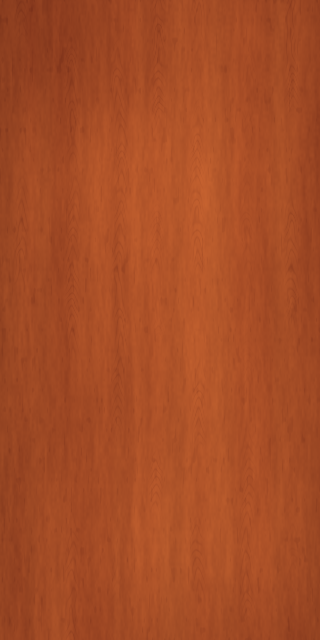
Write a Shadertoy shader that draws this texture.

```glsl
const vec3 DARK_CHERRY = vec3(0.58, 0.257, 0.129);
const vec3 LIGHT_CHERRY = vec3(0.69, 0.329, 0.161);
const vec3 GOLDEN_SHIFT = vec3(-0.002, 0.008, 0.003);

float hash(vec2 p) {
    return fract(sin(dot(p, vec2(127.1, 311.7))) * 43758.5453);
}

float noise(vec2 p) {
    vec2 cell = floor(p);
    vec2 f = fract(p);
    f = f * f * (3.0 - 2.0 * f);
    float low = mix(hash(cell), hash(cell + vec2(1.0, 0.0)), f.x);
    float high = mix(hash(cell + vec2(0.0, 1.0)), hash(cell + vec2(1.0, 1.0)), f.x);
    return mix(low, high, f.y);
}

// Noise centred on zero, stretched by a separate frequency per axis
float streaks(vec2 p, vec2 frequency, float seed) {
    return noise(p * frequency + seed * vec2(17.3, 9.1)) - 0.5;
}

// Thin nested arches running up the middle of irregular columns
float cathedral(vec2 p, float columns) {
    float x = p.x * columns;
    float id = floor(x);
    float centre = 0.5 + 0.3 * (hash(vec2(id, 4.0)) - 0.5);
    float dx = fract(x) - centre + 0.12 * streaks(p, vec2(1.0, 5.0), id);
    float height = p.y * 24.0 + 4.0 * noise(vec2(id * 7.0, p.y * 5.0));
    float phase = height + 13.0 * sqrt(dx * dx + 0.002) + 1.3 * noise(p * vec2(50.0, 20.0));
    float line = pow(0.5 + 0.5 * sin(6.2832 * phase), 4.0);
    float patches = smoothstep(0.35, 0.75, noise(vec2(id * 5.3, p.y * 4.0 + id)));
    return line * patches * smoothstep(0.2, 0.03, abs(dx));
}

// Broad sheen: brightest right of centre, dim at the sides and top left
float sheen(vec2 uv) {
    vec2 d = (uv - vec2(0.58, 0.5)) / vec2(0.5, 0.75);
    float glow = exp(-dot(d, d));
    float corner = smoothstep(0.6, 0.0, uv.x) * smoothstep(0.55, 1.0, uv.y);
    float edge = smoothstep(0.12, 0.0, uv.x) + 0.6 * smoothstep(0.9, 1.0, uv.x);
    return 1.6 * (glow - 0.55) - 0.25 * corner - 0.25 * edge;
}

void mainImage(out vec4 fragColor, in vec2 fragCoord) {
    vec2 uv = fragCoord / iResolution.xy;
    vec2 p = fragCoord / iResolution.x;
    vec2 grain = p + vec2(0.012 * streaks(p, vec2(3.0, 2.5), 1.0), 0.0);

    // Light and cloudy stain
    float tone = 0.61 + sheen(uv);
    tone += 0.6 * streaks(p, vec2(3.0, 2.6), 2.0);

    // Vertical grain, from wide bands to short fibres
    float band = streaks(grain, vec2(11.0, 0.6), 3.0);
    tone += 0.65 * band;
    tone += 0.42 * streaks(grain, vec2(32.0, 1.8), 4.0);
    tone += 0.32 * streaks(grain, vec2(75.0, 6.0), 5.0);
    tone += 0.33 * streaks(grain, vec2(150.0, 26.0), 6.0);
    tone += 0.2 * streaks(grain, vec2(210.0, 90.0), 7.0);

    // Arched figure and short dark pores
    tone -= 0.34 * cathedral(grain, 7.0);
    tone -= 0.3 * smoothstep(0.78, 0.96, noise(grain * vec2(130.0, 32.0)));

    // Some bands lean slightly to gold, others to red
    vec3 colour = mix(DARK_CHERRY, LIGHT_CHERRY, tone);
    colour += GOLDEN_SHIFT * (band + streaks(grain, vec2(26.0, 0.9), 8.0));
    fragColor = vec4(colour, 1.0);
}
```
